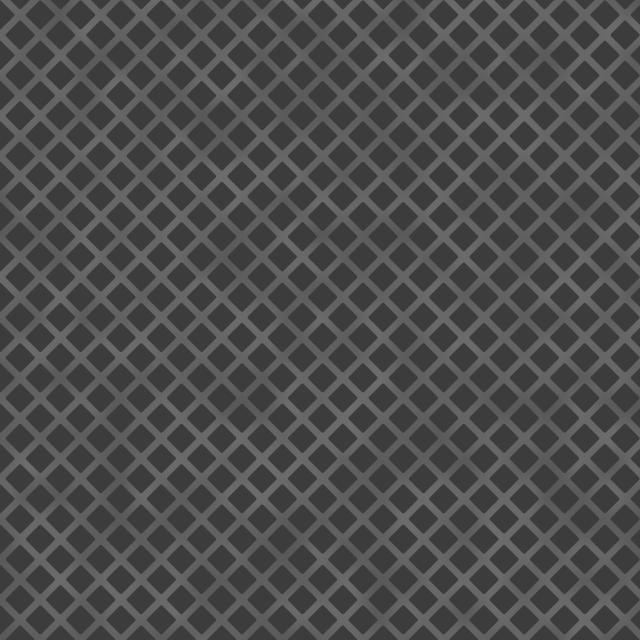
Give the GLSL for this pattern, as a WebGL 1 fragment shader.

```glsl
precision highp float;
// Diagonal wire lattice with rounded diamond openings and faintly mottled bars.

uniform vec2 u_resolution;

const float REPEATS = 15.87;       // diamonds across and down the canvas
const float HOLE_HALF = 0.378;     // half side of an opening, in lattice cells
const float CORNER_RADIUS = 0.065; // rounding of an opening, in lattice cells
const float MOTTLE_SCALE = 22.0;   // tarnish patches across the canvas
const vec3 HOLE_COLOR = vec3(0.237);
const vec3 BAR_DARK = vec3(0.345);
const vec3 BAR_LIGHT = vec3(0.425);

float hash(vec2 p) {
  return fract(sin(dot(p, vec2(127.1, 311.7))) * 43758.5453);
}

float valueNoise(vec2 p) {
  vec2 cell = floor(p);
  vec2 f = fract(p);
  vec2 blend = f * f * (3.0 - 2.0 * f);
  float low = mix(hash(cell), hash(cell + vec2(1.0, 0.0)), blend.x);
  float high = mix(hash(cell + vec2(0.0, 1.0)), hash(cell + vec2(1.0)), blend.x);
  return mix(low, high, blend.y);
}

float roundedSquare(vec2 p, float halfSide, float radius) {
  vec2 q = abs(p) - halfSide + radius;
  return length(max(q, 0.0)) + min(max(q.x, q.y), 0.0) - radius;
}

void main() {
  float canvas = min(u_resolution.x, u_resolution.y);
  vec2 uv = gl_FragCoord.xy / canvas;

  // Turn by 45 degrees; one lattice cell is one unit
  vec2 lattice = vec2(uv.x + uv.y, uv.y - uv.x) * REPEATS;
  float pixel = REPEATS * sqrt(2.0) / canvas;

  // Openings between the bars
  float d = roundedSquare(fract(lattice) - 0.5, HOLE_HALF, CORNER_RADIUS);
  float bar = smoothstep(-0.7 * pixel, 0.7 * pixel, d);

  // Soft tarnish along the bars
  float mottle = valueNoise(uv * MOTTLE_SCALE);
  vec3 barColor = mix(BAR_DARK, BAR_LIGHT, mottle);

  gl_FragColor = vec4(mix(HOLE_COLOR, barColor, bar), 1.0);
}
```
